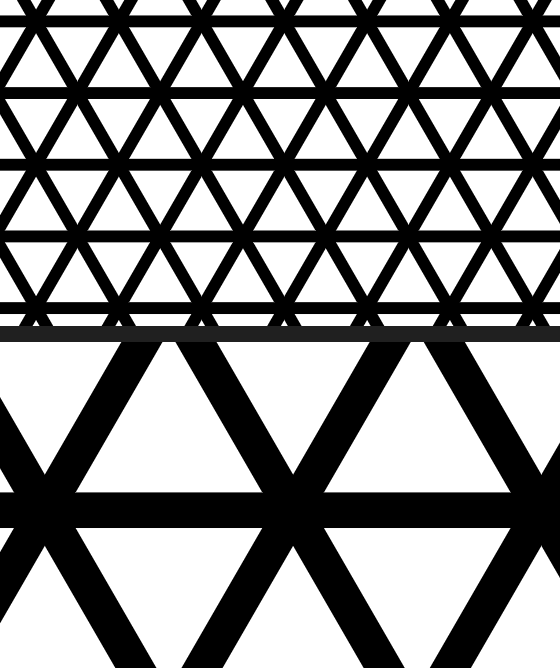
Top: the whole. Bottom: its middle third, enlarged.
Reproduce this pattern procedurally as a Shadertoy shader.

```glsl
const float PI = 3.14159265;
const vec3 INK = vec3(0.0);
const vec3 PAPER = vec3(1.0);

// Distance to the nearest of a family of evenly spaced parallel lines
float parallelLines(vec2 p, float angle, float spacing) {
    float across = dot(p, vec2(cos(angle), sin(angle)));
    return abs(fract(across / spacing + 0.5) - 0.5) * spacing;
}

// Three line families, 60 degrees apart, meeting at the origin
float triangleGrid(vec2 p, float side) {
    float rowHeight = side * sin(PI / 3.0);
    float nearest = side;
    for (int i = 0; i < 3; i++) {
        float angle = PI / 2.0 + float(i) * PI / 3.0;
        nearest = min(nearest, parallelLines(p, angle, rowHeight));
    }
    return nearest;
}

// Antialiased coverage of the area outside the bars
float outsideBars(float dist, float halfWidth, float pixel) {
    return clamp((dist - halfWidth) / pixel + 0.5, 0.0, 1.0);
}

void mainImage(out vec4 fragColor, in vec2 fragCoord) {
    // Lengths are fractions of the canvas width
    float side = 0.1478;
    float halfWidth = 0.0106;
    vec2 joint = vec2(0.0078, -0.0031);

    float pixel = 1.0 / iResolution.x;
    vec2 p = (fragCoord - 0.5 * iResolution.xy) * pixel - joint;

    float opening = outsideBars(triangleGrid(p, side), halfWidth, pixel);
    fragColor = vec4(mix(INK, PAPER, opening), 1.0);
}
```
